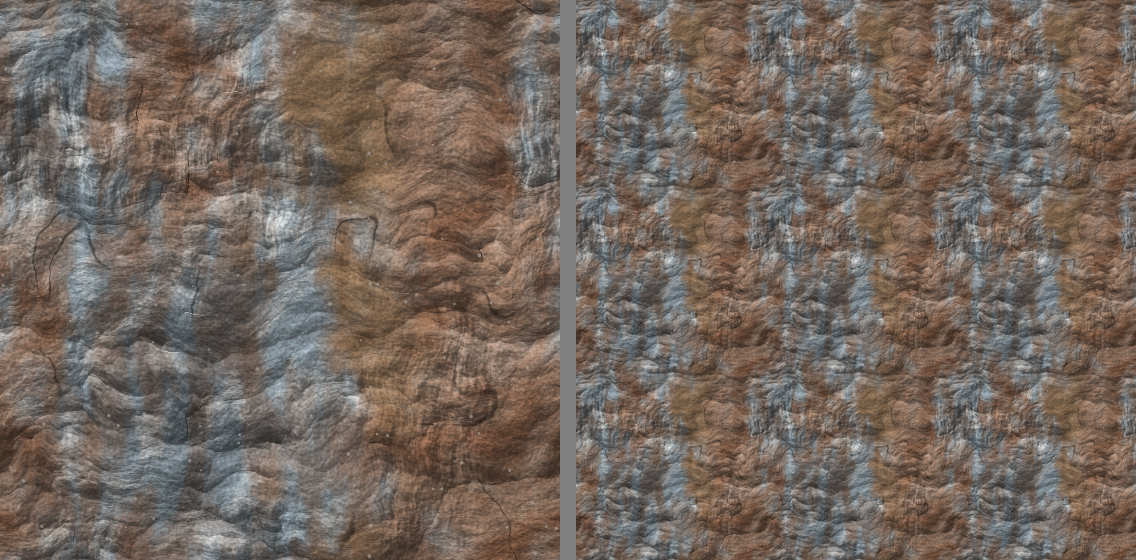
Left: one tile. Right: repeated 3 by 3.
Reproduce this texture procedurally as a three.js fragment shader.

```glsl
// Weathered cliff face: rusty brown rock with blue-grey masses and an ochre band.
// Wrapped gradient noise roughens domed facets, ribs and grit into a height field,
// which is lit from above and tinted by broad mineral masks. Tiles on both axes.
varying vec2 vUv;

#define TAU 6.2831853
#define WARP 0.05
#define RAGGED 0.013
#define RELIEF 0.6
#define LIGHT_DIR vec2(-0.4, 0.92)
#define BROWN vec3(0.475, 0.378, 0.315)
#define RUST vec3(0.445, 0.315, 0.240)
#define OCHRE vec3(0.490, 0.390, 0.285)
#define GREY vec3(0.420, 0.395, 0.380)
#define BLUE vec3(0.420, 0.460, 0.485)
#define PALE vec3(0.660, 0.645, 0.625)

// Two random values per cell, repeating after wrap cells
vec2 cellHash(vec2 cell, vec2 wrap, float seed) {
  cell = floor(mod(cell + 0.5, wrap)) + seed * 17.0;
  vec3 q = fract(cell.xyx * vec3(0.1031, 0.1030, 0.0973));
  q += dot(q, q.yzx + 33.33);
  return fract((q.xx + q.yz) * q.zy);
}

float corner(vec2 cell, vec2 offset, vec2 wrap, float seed) {
  float angle = TAU * cellHash(cell, wrap, seed).x;
  return dot(vec2(cos(angle), sin(angle)), offset);
}

// Gradient noise that wraps after freq cells
float noise(vec2 uv, vec2 freq, float seed) {
  vec2 p = uv * freq;
  vec2 c = floor(p);
  vec2 f = p - c;
  vec2 w = f * f * f * (f * (f * 6.0 - 15.0) + 10.0);
  vec2 e = vec2(1.0, 0.0);
  float low = mix(corner(c, f, freq, seed), corner(c + e.xy, f - e.xy, freq, seed), w.x);
  float high = mix(corner(c + e.yx, f - e.yx, freq, seed), corner(c + e.xx, f - e.xx, freq, seed), w.x);
  return mix(low, high, w.y);
}

float fbm(vec2 uv, vec2 freq, int octaves, float seed) {
  float sum = 0.0, amp = 1.0;
  for (int i = 0; i < 6; i++) {
    if (i >= octaves) break;
    sum += amp * noise(uv, freq, seed + float(i));
    amp *= 0.5;
    freq *= 2.0;
  }
  return sum;
}

// Tilted domes meeting in creases
float facets(vec2 uv, vec2 freq, float seed) {
  vec2 p = uv * freq;
  vec2 c = floor(p);
  float top = -2.0;
  for (int y = -1; y <= 1; y++) {
    for (int x = -1; x <= 1; x++) {
      vec2 cell = c + vec2(float(x), float(y));
      vec2 d = p - cell - cellHash(cell, freq, seed);
      vec2 tilt = cellHash(cell, freq, seed + 3.0) - 0.5;
      top = max(top, 0.6 * tilt.x + 1.1 * dot(d, tilt) - 0.7 * dot(d, d));
    }
  }
  return top;
}

float height(vec2 p, float ribs, float rough) {
  float h = 0.045 * facets(p, vec2(5.0, 8.0), 11.0);
  h += rough * 0.022 * facets(p, vec2(12.0, 19.0), 12.0);
  h += rough * 0.008 * facets(p, vec2(31.0, 41.0), 13.0);
  h += 0.015 * ribs * fbm(p, vec2(25.0, 7.0), 4, 20.0);
  return h + 0.013 * fbm(p, vec2(9.0, 13.0), 6, 30.0);
}

// Sparse round mineral specks
float specks(vec2 uv, vec2 freq) {
  vec2 p = uv * freq;
  vec2 r = cellHash(floor(p), freq, 41.0);
  vec2 centre = 0.3 + 0.4 * cellHash(floor(p), freq, 42.0);
  float size = 0.08 + 0.12 * r.y;
  return step(0.94, r.x) * (1.0 - smoothstep(size - 0.06, size + 0.06, length(fract(p) - centre)));
}

void main() {
  // Broad bends, then ragged edges
  vec2 bend = WARP * vec2(fbm(vUv, vec2(3.0, 4.0), 2, 1.0), fbm(vUv, vec2(4.0, 3.0), 2, 6.0));
  vec2 p = vUv + bend;
  p += RAGGED * vec2(fbm(p, vec2(12.0, 14.0), 4, 50.0), fbm(p, vec2(14.0, 12.0), 4, 55.0));

  // Mineral masks, with vertical water streaks
  float across = TAU * (vUv.x + bend.x);
  float streak = fbm(vUv + 0.6 * bend, vec2(17.0, 3.0), 5, 60.0);
  float mottle = fbm(p, vec2(10.0, 11.0), 5, 76.0);
  float patches = 0.8 * fbm(p, vec2(3.0, 2.0), 6, 65.0) + 0.3 * mottle + 0.25 * streak;
  float cool = smoothstep(-0.25, 0.4, patches + 0.22 * cos(across - TAU * 0.26) + 0.02);
  float ochre = smoothstep(0.3, 1.15, cos(across - TAU * 0.57) + 0.6 * fbm(p, vec2(5.0, 3.0), 5, 72.0));
  ochre *= 1.0 - 0.75 * cool;
  float ribs = smoothstep(-0.1, 0.35, fbm(p, vec2(4.0, 2.0), 3, 81.0));
  float rough = smoothstep(-0.35, 0.25, fbm(p, vec2(4.0, 5.0), 3, 120.0));
  float stain = fbm(p, vec2(6.0, 7.0), 6, 85.0);

  // Slope lighting
  vec2 e = vec2(0.0016, 0.0);
  float h = height(p, ribs, rough);
  vec2 slope = vec2(height(p + e.xy, ribs, rough) - h, height(p + e.yx, ribs, rough) - h) / e.x;
  float lit = -dot(slope, LIGHT_DIR) * mix(1.0, 0.6, ochre);
  lit *= RELIEF / sqrt(1.0 + lit * lit);

  // Rock colours
  vec3 warm = mix(BROWN, RUST, smoothstep(-0.1, 0.45, stain));
  warm = mix(warm, OCHRE, 0.8 * ochre);
  vec3 cold = mix(GREY, BLUE, smoothstep(-0.25, 0.3, streak - 0.6 * stain));
  vec3 color = mix(warm, cold, cool);
  float crust = smoothstep(0.0, 0.5, fbm(p, vec2(13.0, 9.0), 6, 92.0) + 0.35 * lit);
  color = mix(color, PALE, crust * mix(0.24, 0.55, cool) * (1.0 - 0.6 * ochre));

  // Creases, long cracks, light and grit
  float crease = smoothstep(-0.35, 0.0, facets(p, vec2(5.0, 8.0), 11.0));
  float crack = 1.0 - smoothstep(0.0, 0.02, abs(fbm(p, vec2(4.0, 2.0), 3, 100.0)));
  crack *= smoothstep(0.0, 0.3, fbm(vUv, vec2(5.0, 4.0), 2, 105.0));
  color *= mix(0.85, 1.03, crease) * (1.0 - 0.4 * crack) * (1.0 + lit);
  color *= 1.0 + 0.2 * noise(vUv, vec2(173.0), 110.0) + 0.1 * streak + 0.12 * mottle;
  color = mix(color, PALE, 0.65 * specks(vUv, vec2(60.0)));
  gl_FragColor = vec4(clamp(color, 0.0, 1.0), 1.0);
}
```
